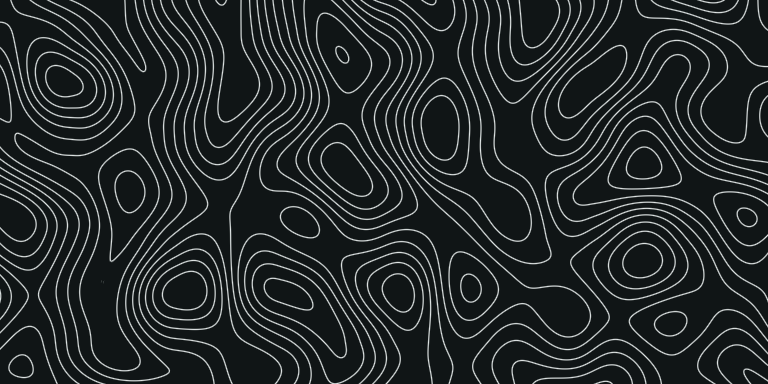
Give the GLSL for this pattern, as a Shadertoy shader.

```glsl
// Topographic map: thin pale contour lines on a near-black ground.
// A height field of two gradient noise octaves is sliced at even levels;
// its analytic slope turns height differences into line distances.

const vec3  GROUND_COLOR   = vec3(0.063, 0.084, 0.086);
const vec3  LINE_COLOR     = vec3(0.88, 0.90, 0.90);
const float HILL_FREQUENCY = 3.7;     // noise cells per canvas height
const float LEVEL_STEP     = 0.112;   // height between two contours
const float LINE_WIDTH     = 0.0031;  // in canvas heights
const float EDGE_SOFTNESS  = 1.2;     // antialiasing filter, in pixels
const float SWELL_SCALE    = 0.47;    // frequency of the broad octave
const float SWELL_AMOUNT   = 0.5;     // weight of the broad octave
const vec2  MAP_OFFSET     = vec2(17.3, 41.6);
const vec2  SWELL_OFFSET   = vec2(63.7, 9.2);

// Unit gradient for a lattice point, hashed without sine
vec2 latticeGradient(vec2 cell) {
    vec3 p = fract(cell.xyx * vec3(0.1031, 0.1030, 0.0973));
    p += dot(p, p.yzx + 33.33);
    vec2 random = fract((p.xx + p.yz) * p.zy);
    return normalize(random * 2.0 - 0.9999);
}

// Gradient noise: x = value, yz = derivative
vec3 gradientNoise(vec2 p) {
    vec2 cell = floor(p);
    vec2 f = p - cell;
    vec2 u  = f * f * f * (f * (f * 6.0 - 15.0) + 10.0);
    vec2 du = 30.0 * f * f * (f * (f - 2.0) + 1.0);

    vec2 ga = latticeGradient(cell);
    vec2 gb = latticeGradient(cell + vec2(1, 0));
    vec2 gc = latticeGradient(cell + vec2(0, 1));
    vec2 gd = latticeGradient(cell + vec2(1, 1));

    float a = dot(ga, f);
    float b = dot(gb, f - vec2(1, 0));
    float c = dot(gc, f - vec2(0, 1));
    float d = dot(gd, f - vec2(1, 1));
    float twist = a - b - c + d;

    float value = mix(mix(a, b, u.x), mix(c, d, u.x), u.y);
    vec2 slope = mix(mix(ga, gb, u.x), mix(gc, gd, u.x), u.y)
               + du * (u.yx * twist + vec2(b, c) - a);
    return vec3(value, slope);
}

// Height and slope of the terrain, per canvas height
vec3 terrain(vec2 position) {
    vec2 p = position * HILL_FREQUENCY + MAP_OFFSET;
    vec3 hills = gradientNoise(p);
    vec3 swell = gradientNoise(p * SWELL_SCALE + SWELL_OFFSET) * SWELL_AMOUNT;
    swell.yz *= SWELL_SCALE;
    vec3 land = hills + swell;
    land.yz *= HILL_FREQUENCY;
    return land;
}

// Share of a filter of the given size covered by a line at this distance
float lineCoverage(float dist, float filterSize) {
    float halfWidth = 0.5 * LINE_WIDTH;
    float nearEdge = clamp((dist + halfWidth) / filterSize + 0.5, 0.0, 1.0);
    float farEdge  = clamp((dist - halfWidth) / filterSize + 0.5, 0.0, 1.0);
    return nearEdge - farEdge;
}

void mainImage(out vec4 fragColor, in vec2 fragCoord) {
    vec2 position = fragCoord / iResolution.y;
    vec3 land = terrain(position) / LEVEL_STEP;

    // Distance to the nearest contour, from level offset and steepness
    float levelOffset = abs(fract(land.x) - 0.5);
    float dist = (0.5 - levelOffset) / max(length(land.yz), 0.001);

    float ink = lineCoverage(dist, EDGE_SOFTNESS / iResolution.y);
    fragColor = vec4(mix(GROUND_COLOR, LINE_COLOR, ink), 1.0);
}
```
